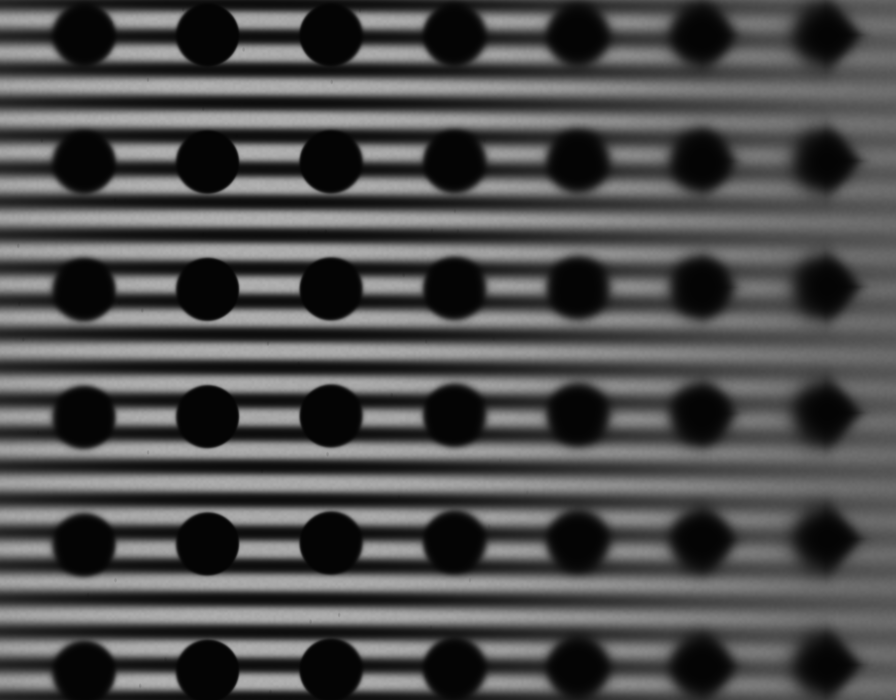
This pattern is drawn by a WebGL 1 fragment shader. Its source:

```glsl
precision highp float;
uniform vec2 u_resolution;

float hash(vec2 p) {
  p = fract(p * vec2(0.1031, 0.1137));
  p += dot(p, p.yx + 33.33);
  return fract((p.x + p.y) * p.x * 97.0);
}

float valueNoise(vec2 p) {
  vec2 i = floor(p), f = fract(p);
  f = f * f * (3.0 - 2.0 * f);
  return mix(mix(hash(i), hash(i + vec2(1.0, 0.0)), f.x),
             mix(hash(i + vec2(0.0, 1.0)), hash(i + 1.0), f.x), f.y);
}

// Square wave blurred by a Gaussian, summed from its harmonics
float blurredStripes(float phase, float sigma) {
  float duty = 0.54;
  float wave = duty;
  for (int i = 1; i <= 8; i++) {
    float n = float(i);
    float k = 6.28318 * n * sigma;
    wave += 2.0 / (3.14159 * n) * sin(3.14159 * n * duty)
          * exp(-0.5 * k * k) * cos(6.28318 * n * phase);
  }
  return wave;
}

// Seven by six discs whose edges soften away from the focal plane
float discCoverage(vec2 p, float defocus) {
  float rowStep = 0.1823 - 0.0019 * p.x;
  float column = clamp(floor((p.x - 0.12) / 0.1765 + 0.5), 0.0, 6.0);
  float row = clamp(floor((0.95 - p.y) / rowStep + 0.5), 0.0, 5.0);
  vec2 q = p - vec2(0.12 + column * 0.1765, 0.95 - row * rowStep);

  // Strong defocus draws the right side into a point
  float skew = smoothstep(0.45, 0.95, defocus);
  float side = smoothstep(-0.025, 0.03, q.x);
  float pointed = abs(q.x) * 0.87 + abs(q.y) * 0.85;
  float dist = mix(length(q), pointed, skew * side * 0.8);

  float sigma = length(vec2(0.0013, 0.015 * defocus));
  sigma *= 1.0 + skew * mix(0.2, -0.3, side);
  sigma = max(sigma, 0.5 / u_resolution.y);
  return 1.0 / (1.0 + exp(1.7 * (dist - 0.045) / sigma));
}

// Sparse faint specks, one candidate per cell
float dust(vec2 p) {
  vec2 cell = floor(p * 22.0);
  vec2 center = 0.2 + 0.6 * vec2(hash(cell + 7.0), hash(cell + 19.0));
  float d = length((fract(p * 22.0) - center) * vec2(1.0, 0.6));
  return step(0.86, hash(cell + 41.0)) * (1.0 - smoothstep(0.015, 0.06, d));
}

void main() {
  vec2 p = gl_FragCoord.xy / u_resolution.y;
  float defocus = p.x - 0.37;

  // Slightly sagging stripes
  float phase = (p.y + 0.005 * p.x * p.x - 0.5937) / 0.04725;
  float light = blurredStripes(phase, length(vec2(0.09, 0.36 * defocus)));
  float shade = mix(0.045, 0.69 - 0.02 * p.x, light);

  // Uneven lighting, grain and dust
  shade *= 0.97 + 0.06 * valueNoise(p * 5.0);
  shade *= 0.98 + 0.04 * valueNoise(p * 260.0);
  shade *= 1.0 - 0.12 * dust(p) * (1.0 - smoothstep(0.5, 1.0, p.x));

  shade = mix(shade, 0.014, discCoverage(p, abs(defocus)));
  gl_FragColor = vec4(vec3(shade), 1.0);
}
```
